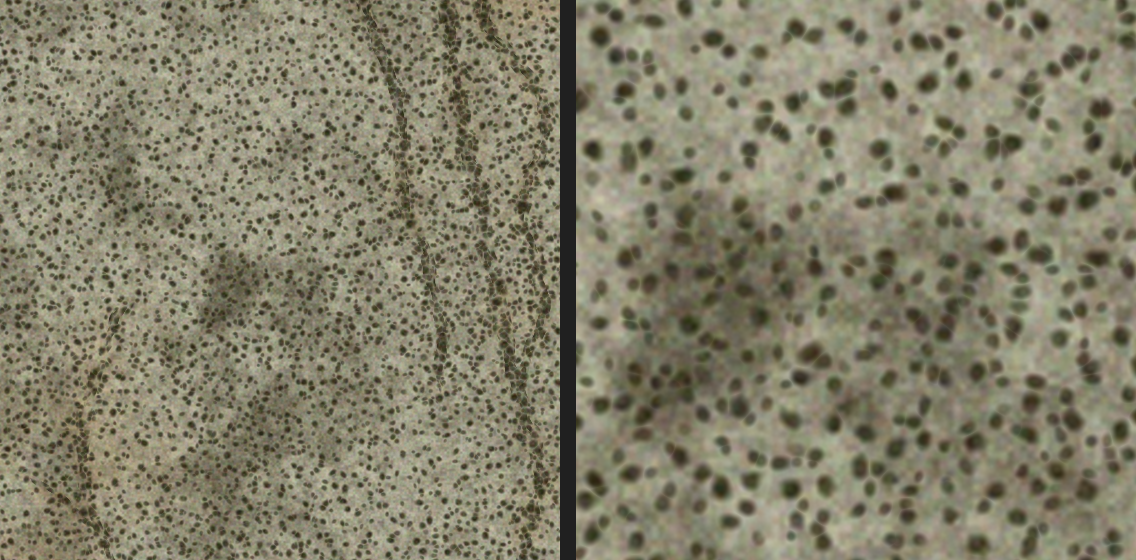
Left: the whole. Right: its middle third, enlarged.
Give the GLSL for this texture, as a Shadertoy shader.

```glsl
const vec3 PALE_STONE = vec3(0.705, 0.695, 0.605);
const vec3 SMOKE = vec3(0.355, 0.335, 0.255);
const vec3 WARM_STAIN = vec3(0.69, 0.62, 0.475);
const vec3 SPECK = vec3(0.18, 0.165, 0.09);

float hash(vec2 p) {
    vec3 q = fract(vec3(p.xyx) * 0.1031);
    q += dot(q, q.yzx + 33.33);
    return fract((q.x + q.y) * q.z);
}

vec2 hash2(vec2 p) {
    return vec2(hash(p + 17.3), hash(p + 71.9));
}

float noise(vec2 p) {
    vec2 i = floor(p), f = fract(p);
    f = f * f * (3.0 - 2.0 * f);
    float low = mix(hash(i), hash(i + vec2(1, 0)), f.x);
    float high = mix(hash(i + vec2(0, 1)), hash(i + vec2(1, 1)), f.x);
    return mix(low, high, f.y);
}

float fbm(vec2 p) {
    float sum = 0.0, amp = 0.53;
    for (int i = 0; i < 4; i++) {
        sum += amp * noise(p);
        p = mat2(1.6, 1.2, -1.2, 1.6) * p + 9.7;
        amp *= 0.5;
    }
    return sum;
}

// Soft round specks on a jittered grid; density sets the share of filled cells
float specks(vec2 p, float cells, float radius, float density, float seed) {
    vec2 g = p * cells, id = floor(g);
    float cover = 0.0;
    for (int y = -1; y <= 1; y++)
    for (int x = -1; x <= 1; x++) {
        vec2 cell = id + vec2(x, y);
        vec2 rnd = hash2(cell + seed);
        vec2 d = (g - cell - 0.5 - 0.85 * (rnd - 0.5)) / cells;
        float angle = 6.283 * hash(cell + seed + 5.1);
        vec2 axis = vec2(cos(angle), sin(angle));
        d = vec2(dot(d, axis) * 0.93, dot(d, vec2(-axis.y, axis.x)) * 1.07);
        float size = hash(cell + seed + 43.7);
        float r = radius * mix(0.75, 1.25, size);
        float present = smoothstep(0.0, 0.12, density - hash(cell + seed + 29.0));
        float spot = 1.0 - smoothstep(0.35 * r, 1.45 * r, length(d));
        cover = max(cover, spot * present * mix(0.65, 1.0, size));
    }
    return cover;
}

// Falloff around a centre line, limited to a range of heights
float vein(vec2 p, float centre, float width, float bottom, float top) {
    float d = (p.x - centre) / width;
    float span = smoothstep(bottom - 0.03, bottom + 0.03, p.y)
               * (1.0 - smoothstep(top - 0.03, top + 0.03, p.y));
    return exp(-d * d) * span;
}

float allVeins(vec2 p, float width) {
    float wobble = 0.03 * (fbm(vec2(p.y * 9.0, 3.0)) - 0.5);
    float y = p.y;
    float left = 0.80 - 0.19 * (y - 0.29) + 0.012 * sin(y * 17.0) + wobble;
    float middle = 0.785 + 0.2 * (1.0 - y) - wobble;
    float right = 0.95 - 0.07 * smoothstep(0.85, 1.0, y)
                + 0.02 * cos(20.0 * (y - 0.78)) + wobble;
    float corner = 0.15 + 1.1 * (y - 0.2) * (y - 0.2) + wobble;
    float branch = 0.05 + 1.3 * (0.15 - y) - wobble;
    float v = vein(p, left, width, 0.29, 1.1);
    v = max(v, vein(p, middle, width * 1.2, 0.22, 1.1));
    v = max(v, vein(p, right, width, -0.1, 1.1));
    v = max(v, 0.7 * vein(p, corner, width, -0.1, 0.46));
    return max(v, 0.6 * vein(p, branch, width, 0.05, 0.16));
}

float blob(vec2 p, vec2 centre, vec2 size) {
    vec2 d = (p - centre) / size;
    return exp(-dot(d, d));
}

void mainImage(out vec4 fragColor, in vec2 fragCoord) {
    vec2 p = fragCoord / iResolution.y;
    vec2 warped = p + 0.005 * (vec2(noise(p * 60.0), noise(p * 60.0 + 31.0)) - 0.5);

    float core = allVeins(warped, 0.011);
    float halo = allVeins(p, 0.035);
    float patchiness = noise(p * 30.0 + 8.0);
    float crowded = blob(p, vec2(0.85, 0.48), vec2(0.12, 0.25));

    // Smoky clouds, gathered left of centre, over fine mottling
    float region = 0.2 + 0.85 * blob(p, vec2(0.33, 0.5), vec2(0.32, 0.55));
    float smoke = smoothstep(0.42, 0.74, fbm(p * vec2(9.5, 8.0) + 4.0)) * region;
    float mottle = fbm(p * 75.0) - 0.5;
    float shade = 0.20 + 0.62 * smoke + 0.65 * mottle + 0.06 * crowded;
    vec3 color = mix(PALE_STONE, SMOKE, clamp(shade, 0.0, 1.0));

    // Warm staining in the corners and beside the veins
    float stain = 0.7 * blob(p, vec2(0.12, 0.1), vec2(0.22, 0.25))
                + 0.9 * blob(p, vec2(1.0, 1.0), vec2(0.13, 0.1)) + 0.45 * halo;
    stain *= smoothstep(0.25, 0.7, fbm(p * 11.0 + 20.0));
    color = mix(color, WARM_STAIN * (1.0 - 0.4 * shade), clamp(stain, 0.0, 0.75));

    // Scattered specks, with finer ones crowding along the veins
    float cover = specks(warped, 51.0, 0.0050, 0.84 + 0.2 * smoke, 3.0);
    float fine = 0.27 + 0.35 * crowded + 0.4 * halo + 0.2 * smoke;
    cover = max(cover, 0.85 * specks(warped, 70.0, 0.0041, fine, 140.0));
    float beads = core * (0.55 + 0.7 * patchiness);
    cover = max(cover, specks(warped, 84.0, 0.0072, beads, 260.0));
    cover = max(cover, 0.3 * core * smoothstep(0.35, 0.75, patchiness));
    float knot = 1.0 - smoothstep(0.006, 0.017, length(warped - vec2(0.932, 0.63)));
    cover = max(cover, knot);
    color = mix(color, SPECK, 0.9 * cover);

    // Slightly coloured grain
    vec3 grain = vec3(noise(p * 210.0), noise(p * 210.0 + 57.0), noise(p * 210.0 + 113.0));
    color += 0.07 * (grain - 0.5) + 0.12 * (noise(p * 250.0 + 200.0) - 0.5);
    fragColor = vec4(clamp(color, 0.0, 1.0), 1.0);
}
```
